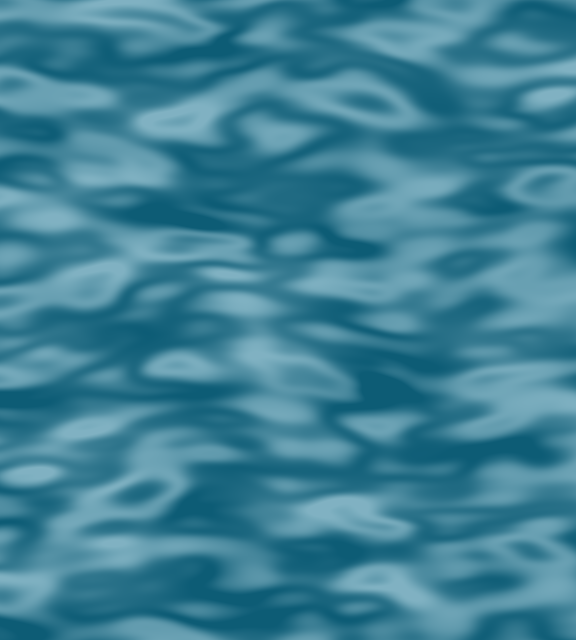
Write a WebGL 1 fragment shader that draws this texture.

```glsl
precision highp float;
// Rippling blue-green water: stretched noise folded into soft light and dark bands.

uniform vec2 u_resolution;

const vec3 DEEP_COLOR = vec3(0.05, 0.36, 0.46);
const vec3 LIGHT_COLOR = vec3(0.50, 0.695, 0.76);

const vec2 RIPPLE_CELLS = vec2(5.0, 14.0);  // noise cells per canvas height
const float DETAIL_SCALE = 1.93;            // frequency step between octaves
const float DETAIL_GAIN = 0.5;              // strength step between octaves
const float WARP_AMOUNT = 0.6;              // gentle tilt of the ripples
const float FOLD_GAIN = 7.8;                // how often the height folds over
const float FOLD_PHASE = -0.5;              // negative favours dark water
const float BAND_CONTRAST = 0.37;
const float DRIFT_CONTRAST = 0.6;           // slow change of brightness
const float BASE_TONE = 0.49;

// Sine-free hash giving a gradient in -1..1
vec2 hashGradient(vec2 cell) {
  vec3 h = fract(cell.xyx * vec3(0.1031, 0.1030, 0.0973));
  h += dot(h, h.yzx + 33.33);
  return fract((h.xx + h.yz) * h.zy) * 2.0 - 1.0;
}

float cornerSlope(vec2 cell, vec2 local, vec2 corner) {
  return dot(hashGradient(cell + corner), local - corner);
}

// Gradient noise with quintic blending
float gradientNoise(vec2 p) {
  vec2 cell = floor(p);
  vec2 local = fract(p);
  vec2 blend = local * local * local * (local * (local * 6.0 - 15.0) + 10.0);
  float low = mix(cornerSlope(cell, local, vec2(0.0, 0.0)),
                  cornerSlope(cell, local, vec2(1.0, 0.0)), blend.x);
  float high = mix(cornerSlope(cell, local, vec2(0.0, 1.0)),
                   cornerSlope(cell, local, vec2(1.0, 1.0)), blend.x);
  return mix(low, high, blend.y);
}

// Two octaves: broad swells plus small wiggles
float waterHeight(vec2 p) {
  float height = 0.0;
  float gain = 1.0;
  for (int octave = 0; octave < 2; octave++) {
    height += gain * gradientNoise(p);
    p = p * DETAIL_SCALE + vec2(17.37, 41.71);
    gain *= DETAIL_GAIN;
  }
  return height;
}

void main() {
  vec2 p = gl_FragCoord.xy / u_resolution.y * RIPPLE_CELLS + vec2(23.4, 57.8);

  // Bend the rows so that ripples slope both ways
  p.y += WARP_AMOUNT * gradientNoise(p * vec2(0.6, 0.3) + 90.5);

  // Fold the height into bands, then let the brightness drift
  float band = sin(waterHeight(p) * FOLD_GAIN + FOLD_PHASE);
  float drift = gradientNoise(p * 0.8 + vec2(131.3, 77.9));
  float tone = BASE_TONE + BAND_CONTRAST * band + DRIFT_CONTRAST * drift;

  gl_FragColor = vec4(mix(DEEP_COLOR, LIGHT_COLOR, clamp(tone, 0.0, 1.0)), 1.0);
}
```
